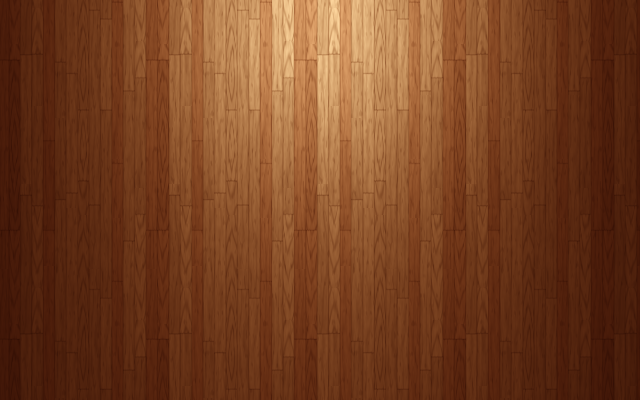
Give the GLSL for this texture, as a WebGL 1 fragment shader.

```glsl
precision highp float;
// Spotlit wooden floor: tiles of 13 narrow upright planks with seams, grain and pointed figure.
uniform vec2 u_resolution;

float hash(vec2 p) {
  return fract(sin(dot(p, vec2(127.1, 311.7))) * 43758.55);
}

float corner(vec2 cell, vec2 offset) {
  float angle = 6.2832 * hash(cell);
  return dot(vec2(cos(angle), sin(angle)), offset);
}

// Gradient noise, about -0.6 to 0.6
float noise(vec2 p) {
  vec2 i = floor(p), f = fract(p);
  vec2 w = f * f * f * (f * (f * 6.0 - 15.0) + 10.0);
  vec2 e = vec2(1.0, 0.0);
  return mix(mix(corner(i, f), corner(i + e.xy, f - e.xy), w.x),
             mix(corner(i + e.yx, f - e.yx), corner(i + 1.0, f - 1.0), w.x), w.y);
}

// 1 where a plank index equals the given one
float isPlank(float plank, float index) {
  return 1.0 - step(0.5, abs(plank - index));
}

// Dark seam of fixed width, distance in canvas heights
float seam(float distance, float pixel) {
  return 1.0 - smoothstep(0.0003, 0.0009 + pixel, distance);
}

void main() {
  float pixel = 1.0 / u_resolution.y;
  vec2 p = gl_FragCoord.xy * pixel;
  float aspect = u_resolution.x * pixel;
  vec2 tileSize = vec2(0.371, 0.698);

  // Tile position, measured down from the top edge
  vec2 tile = fract(vec2(p.x + 0.006, 1.0 - p.y) / tileSize);
  float across = tile.x * 13.0;
  float plank = floor(across);
  float u = fract(across) - 0.5;

  // Two boards of unequal length per plank
  float firstPair = step(plank, 1.5);
  float oval = isPlank(plank, 1.0) + isPlank(plank, 7.0);
  vec2 joint = vec2(hash(vec2(plank, 3.0)), 0.3 + 0.3 * hash(vec2(plank, 8.0)));
  joint = mix(joint, vec2(0.215, 0.61), firstPair);
  joint = mix(joint, vec2(0.394, 0.254), isPlank(plank, 7.0));
  joint = mix(joint, vec2(0.278, 0.49), isPlank(plank, 12.0));
  float along = fract(tile.y - joint.x);
  float board = step(joint.y, along);
  vec2 id = vec2(plank, board);
  float seed = hash(id + 5.3);

  // Long pointed rings on figured boards, wavering lines on plain ones
  float center = mix(hash(id + 1.7), 0.522, oval * (1.0 - board));
  float v = (fract(tile.y - center + 0.5) - 0.5) * tileSize.y;
  vec2 grainPos = vec2(u, v) + id * vec2(17.0, 31.0);
  float warp = noise(grainPos * vec2(1.6, 14.0));
  vec2 ring = pow(abs(vec2(u + 0.2 * warp, v * 4.5)) + 0.001, vec2(1.4));
  float rings = pow(ring.x + ring.y, 0.714) * 3.6;
  float lines = (u + seed) * 1.7 + 1.3 * noise(grainPos * vec2(0.9, 4.0)) + 0.3 * warp;
  float figured = max(oval, step(0.7, seed));
  float wave = 0.5 + 0.5 * cos(6.2832 * mix(lines, rings, figured) + 1.2 * warp);
  float figure = pow(wave, 4.0) * (0.55 + 0.45 * figured);

  // Fine streaks and short dark pores
  float streak = noise(grainPos * vec2(4.5, 18.0)) + 0.6 * noise(grainPos * vec2(8.0, 60.0));
  float pores = smoothstep(0.18, 0.5, noise(grainPos * vec2(5.0, 40.0) + 9.0));

  // Light from the top center
  vec2 d = vec2(p.x - 0.5 * aspect, 1.0 - p.y);
  d.x *= 1.6 / aspect;
  float light = 0.22 + 0.3 * exp(-dot(d * d, vec2(2.0, 0.45)))
                     + 0.4 * exp(-dot(d * d, vec2(5.2, 3.7)));

  // Plank tone, with a few darker, redder planks
  float red = firstPair + isPlank(plank, 4.0) + isPlank(plank, 10.0);
  float tone = 1.02 + 0.1 * (seed - 0.5) - 0.1 * red;
  tone *= 1.0 - 0.13 * figure - 0.09 * pores + 0.07 * streak;

  // Seams between planks and joints between boards
  float sideGap = (0.5 - abs(u)) * tileSize.x / 13.0;
  float endGap = min(min(along, 1.0 - along), abs(along - joint.y)) * tileSize.y;
  tone *= 1.0 - 0.1 * seam(sideGap, pixel);
  tone *= 1.0 - 0.11 * seam(endGap, pixel);

  // Brown ramp from dark umber to warm tan
  float level = clamp(light * tone, 0.0, 1.0);
  vec3 wood = vec3(1.0, 0.85, 0.63) * pow(vec3(level), vec3(1.0, 1.6, 2.17));
  wood *= mix(vec3(1.0), vec3(1.02, 0.96, 0.93), red);
  gl_FragColor = vec4(wood, 1.0);
}
```
